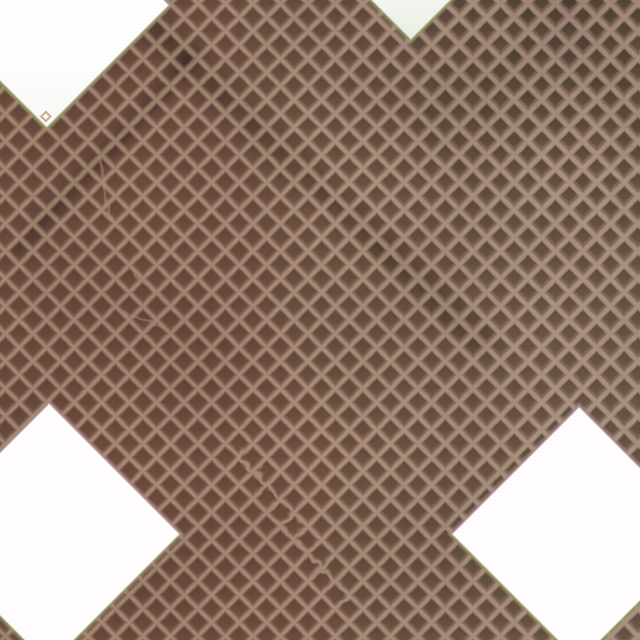
Give the GLSL for this pattern, as a three.js fragment shader.

```glsl
// A brown waffle mesh turned by 45 degrees, with four bright diamond openings.
// The mesh is a repeated cell in diagonal axes; the openings are diamond
// distances with tinted rims, and gradient noise adds mottling and wear.

varying vec2 vUv;

const float PITCH = 0.04297;                 // cell step along x-y and x+y
const vec2 GRID_ORIGIN = vec2(-0.7279, 0.8737);
const float RIDGE_LEFT = 0.085;              // ridge half width, in cells
const float RIDGE_RIGHT = 0.125;
const float SOFTNESS = 0.075;
const float RIM_WIDTH = 0.005;

const vec3 FLOOR_WARM = vec3(0.41, 0.285, 0.235);
const vec3 FLOOR_GREY = vec3(0.40, 0.325, 0.265);
const vec3 WALL = vec3(0.50, 0.395, 0.33);
const vec3 RIDGE_WARM = vec3(0.645, 0.53, 0.445);
const vec3 RIDGE_GREY = vec3(0.655, 0.56, 0.495);
const vec3 RIM_GREEN = vec3(0.58, 0.60, 0.40);
const vec3 RIM_MAUVE = vec3(0.66, 0.54, 0.55);
const vec3 LIGHT = vec3(1.0, 0.99, 0.995);
const vec3 LIGHT_SHADE = vec3(0.92, 0.94, 0.90);

vec2 hashGradient(vec2 cell) {
  vec2 h = vec2(dot(cell, vec2(127.1, 311.7)), dot(cell, vec2(269.5, 183.3)));
  return 2.0 * fract(sin(h) * 43758.5) - 1.0;
}

float gradientNoise(vec2 p) {
  vec2 i = floor(p);
  vec2 f = fract(p);
  vec2 w = f * f * f * (f * (f * 6.0 - 15.0) + 10.0);
  float a = dot(hashGradient(i), f);
  float b = dot(hashGradient(i + vec2(1.0, 0.0)), f - vec2(1.0, 0.0));
  float c = dot(hashGradient(i + vec2(0.0, 1.0)), f - vec2(0.0, 1.0));
  float d = dot(hashGradient(i + 1.0), f - 1.0);
  return mix(mix(a, b, w.x), mix(c, d, w.x), w.y);
}

float segmentDistance(vec2 p, vec2 a, vec2 b) {
  vec2 ab = b - a;
  return length(p - a - ab * clamp(dot(p - a, ab) / dot(ab, ab), 0.0, 1.0));
}

float diamondDistance(vec2 p, float radius) {
  return (abs(p.x) + abs(p.y) - radius) * 0.7071;
}

float stroke(vec2 p, vec2 a, vec2 b, float width) {
  return 1.0 - smoothstep(0.0, width, segmentDistance(p, a, b));
}

// Repeated pits: a shaded floor, soft walls and pale ridges
vec3 meshColor(vec2 p) {
  float grey = smoothstep(0.25, 1.05, p.x + 0.15 * p.y);
  float scratch = stroke(p, vec2(0.378, 0.297), vec2(0.534, 0.062), 0.026);
  vec2 warp = vec2(gradientNoise(p * 70.0), gradientNoise(p * 70.0 + 31.0));
  vec2 q = p + warp * (0.0008 + 0.009 * scratch);

  vec2 cellPos = (vec2(q.x - q.y, q.x + q.y) - GRID_ORIGIN) / PITCH;
  vec2 cell = fract(cellPos) - 0.5;
  float edge = 0.5 - max(abs(cell.x), abs(cell.y));
  float ridgeWidth = mix(RIDGE_LEFT, RIDGE_RIGHT, grey);
  float ridge = 1.0 - smoothstep(ridgeWidth - SOFTNESS, ridgeWidth + SOFTNESS, edge);

  vec2 slip = cell - vec2(-0.055, 0.055) * (0.3 + grey);
  float pit = 0.5 - max(abs(slip.x), abs(slip.y));
  float floorMask = smoothstep(ridgeWidth, ridgeWidth + 0.16, pit);

  // Soiled diagonal bands and darker pits toward the upper right
  float smudge = 0.65 * stroke(p, vec2(0.306, 0.915), vec2(0.026, 0.610), 0.024);
  smudge += 0.55 * stroke(p, vec2(0.247, 0.948), vec2(0.750, 0.470), 0.040);
  smudge += 0.60 * smoothstep(0.55, 0.0, distance(p, vec2(0.92, 1.0)));
  smudge *= 0.75 + 0.8 * gradientNoise(floor(cellPos) * 0.71 + 0.3);

  vec3 pitFloor = mix(FLOOR_WARM, FLOOR_GREY, grey);
  pitFloor *= 1.0 - 0.35 * clamp(smudge, 0.0, 1.0);
  pitFloor *= 1.0 + 0.12 * (cell.x - cell.y);
  vec3 color = mix(WALL, pitFloor, floorMask);
  vec3 ridgeColor = mix(RIDGE_WARM, RIDGE_GREY, grey);
  color = mix(color, ridgeColor * (1.0 - 0.10 * smudge), ridge);

  // Fine cracks and broad mottling
  vec2 bent = p + 0.008 * warp;
  float crack = stroke(bent, vec2(0.156, 0.753), vec2(0.172, 0.660), 0.004);
  crack += stroke(bent, vec2(0.195, 0.512), vec2(0.254, 0.490), 0.004);
  crack += stroke(bent, vec2(0.210, 0.572), vec2(0.245, 0.540), 0.004);
  color = mix(color, ridgeColor, 0.6 * min(crack, 1.0));
  color *= 1.0 + 0.07 * gradientNoise(p * 5.0) + 0.05 * gradientNoise(p * 90.0);
  return color;
}

// Bright opening: mauve above, green below, with a soft rim
vec3 addOpening(vec3 color, vec2 p, vec2 center, float radius, float shade) {
  vec2 local = p - center;
  float d = diamondDistance(local, radius);
  vec3 rimColor = mix(RIM_GREEN, RIM_MAUVE, smoothstep(-0.02, 0.02, local.y));
  color = mix(color, rimColor, 0.85 * (1.0 - smoothstep(0.0, RIM_WIDTH * 1.6, d)));
  float low = smoothstep(0.3 * radius, radius, -local.y);
  vec3 light = mix(LIGHT, LIGHT_SHADE, low * shade);
  return mix(light, color, smoothstep(-0.0025, 0.0015, d));
}

void main() {
  vec2 p = vUv;
  vec3 color = meshColor(p);
  color = addOpening(color, p, vec2(0.0768, 0.1654), 0.2044, 0.0);
  color = addOpening(color, p, vec2(0.9050, 0.1654), 0.1992, 0.0);
  color = addOpening(color, p, vec2(0.0730, 0.9920), 0.1914, 0.3);
  color = addOpening(color, p, vec2(0.6420, 1.1330), 0.1953, 1.0);

  // Small tan chip in the corner of the upper left opening
  float chip = diamondDistance(p - vec2(0.0716, 0.818), 0.010);
  float chipRing = 1.0 - smoothstep(0.0008, 0.0025, abs(chip + 0.002));
  color = mix(color, RIDGE_WARM + vec3(0.12, 0.08, 0.04), 0.8 * chipRing);
  gl_FragColor = vec4(color, 1.0);
}
```
